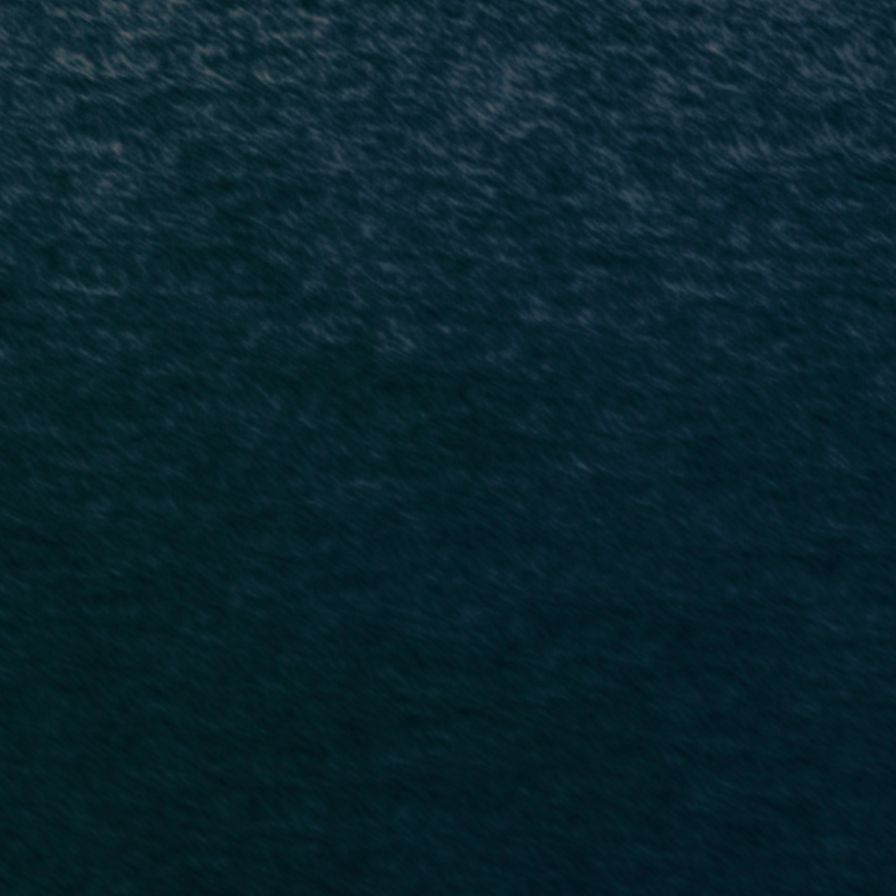
Write a Shadertoy shader that draws this texture.

```glsl
// Dark teal sea surface at dusk: slanted wind ripples over low swells, brighter toward the top.

const vec3 ABYSS  = vec3(0.004, 0.064, 0.092);
const vec3 DEEP   = vec3(0.018, 0.126, 0.152);
const vec3 TEAL   = vec3(0.043, 0.150, 0.192);
const vec3 SLATE  = vec3(0.092, 0.192, 0.242);
const vec3 SHEEN  = vec3(0.160, 0.250, 0.298);
const vec3 GLINT  = vec3(0.370, 0.355, 0.365);

// Integer hash giving a unit gradient for a lattice cell
vec2 cellGradient(vec2 cell, uint seed) {
    uvec2 q = uvec2(ivec2(cell) + 4096);
    uint h = q.x * 1597334673u ^ q.y * 3812015801u ^ seed * 2654435769u;
    h = (h ^ (h >> 15)) * 2246822519u;
    h = (h ^ (h >> 13)) * 3266489917u;
    h ^= h >> 16;
    float angle = float(h & 65535u) / 65536.0 * 6.28319;
    return vec2(cos(angle), sin(angle));
}

// Gradient noise, roughly -1 to 1
float gradientNoise(vec2 p, uint seed) {
    vec2 cell = floor(p), f = p - cell;
    vec2 w = f * f * f * (f * (f * 6.0 - 15.0) + 10.0);
    vec2 e = vec2(1.0, 0.0);
    float a = dot(cellGradient(cell, seed), f);
    float b = dot(cellGradient(cell + e.xy, seed), f - e.xy);
    float c = dot(cellGradient(cell + e.yx, seed), f - e.yx);
    float d = dot(cellGradient(cell + e.xx, seed), f - e.xx);
    return 1.4 * mix(mix(a, b, w.x), mix(c, d, w.x), w.y);
}

// Noise stretched along a direction; frequency is (along, across)
float streaks(vec2 p, float angle, vec2 frequency, uint seed) {
    vec2 along = vec2(cos(angle), sin(angle));
    vec2 across = vec2(-along.y, along.x);
    return gradientNoise(vec2(dot(p, along), dot(p, across)) * frequency, seed);
}

// Sum of swells, wavelets and fine ripples, with sharpened crests
float waveHeight(vec2 p) {
    float swell = streaks(p, -0.07, vec2(7.0, 24.0), 1u);
    vec2 q = p + vec2(0.002, 0.005) * swell;
    float wavelet = streaks(q, -0.12, vec2(20.0, 62.0), 2u);
    float ripple = streaks(q, -0.52, vec2(38.0, 100.0), 3u);
    float fine = streaks(q, -0.66, vec2(72.0, 185.0), 4u);
    float h = 0.25 * swell + 0.36 * wavelet + 0.38 * ripple + 0.36 * fine;
    float crest = max(h, 0.0);
    return h + 0.6 * crest * crest;
}

// Linear blend between two tone levels
float ramp(float low, float high, float tone) {
    return clamp((tone - low) / (high - low), 0.0, 1.0);
}

// Water colour from shadow to bright crest
vec3 waterRamp(float tone) {
    vec3 c = mix(ABYSS, DEEP, ramp(-0.2, 0.2, tone));
    c = mix(c, TEAL, ramp(0.2, 0.4, tone));
    c = mix(c, SLATE, ramp(0.4, 0.6, tone));
    c = mix(c, SHEEN, ramp(0.6, 0.82, tone));
    return mix(c, GLINT, ramp(0.86, 1.55, tone));
}

void mainImage(out vec4 fragColor, in vec2 fragCoord) {
    vec2 p = fragCoord / iResolution.y;
    float height = clamp(p.y, 0.0, 1.0);

    // Light grows toward the top, with broad uneven patches
    float patches = gradientNoise(p * vec2(3.2, 6.0) + 7.3, 5u);
    float light = mix(0.10, 0.57, pow(height, 1.6)) + 0.12 * patches * height;
    float contrast = mix(0.30, 0.76, height * height);
    float waves = waveHeight(p);
    float grain = gradientNoise(p * 240.0, 6u);
    float tone = light + contrast * waves + mix(0.05, 0.09, height) * grain;
    vec3 color = waterRamp(tone);

    // Slightly greener on the left, bluer on the right
    float hue = smoothstep(0.1, 0.8, p.x + 0.25 * patches) - 0.5;
    color += hue * vec3(0.002, -0.004, 0.014);

    // Faint coloured mottling
    float mottle = gradientNoise(p * 95.0 + 3.1, 7u);
    color += mottle * vec3(0.012, -0.004, 0.007);

    // Warm tint on the highest crests, mostly upper left
    float warmZone = smoothstep(0.55, 0.95, height) * (1.0 - smoothstep(0.3, 0.8, p.x));
    color += vec3(0.09, 0.045, 0.025) * warmZone * ramp(0.75, 1.25, tone);

    fragColor = vec4(max(color, 0.0), 1.0);
}
```
